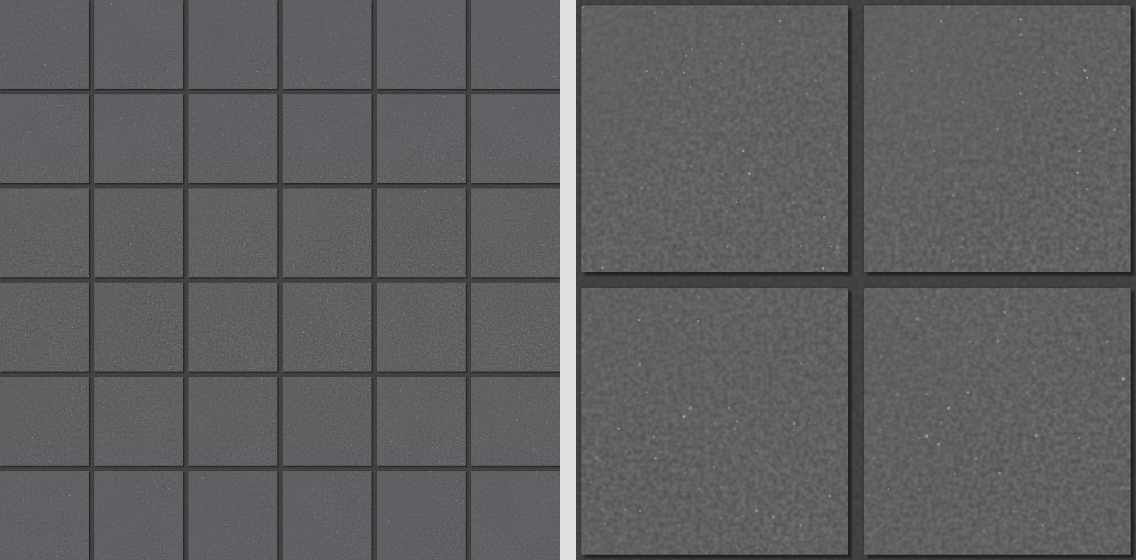
Left, the full canvas; right, a detail of the centre.
Write a Shadertoy shader that draws this texture.

```glsl
// Square grey stone mosaic, six by six, set in dark recessed grout.
// Each tile is a box distance with an offset shadow falling right and down;
// gradient noise gives the grain, and jittered dots give the mineral specks.

const float TILES = 6.0;
const float GAP = 0.0094;             // grout width
const float CORNER = 0.0007;          // tile corner radius
const float SHADOW_SHIFT = 0.0021;
const float SHADOW_BLUR = 0.0011;
const float GRAIN_FREQ = 370.0;
const float SPECK_FREQ = 230.0;
const float SPECK_SHARE = 0.10;       // share of cells holding a speck
const float TILE_VARIATION = 0.008;

const vec3 STONE_COOL = vec3(0.378, 0.380, 0.394);
const vec3 STONE_WARM = vec3(0.376, 0.378, 0.380);
const vec3 GROUT = vec3(0.258, 0.258, 0.256);
const vec3 SHADOW = vec3(0.135, 0.135, 0.135);
const vec3 SPECK_GOLD = vec3(0.64, 0.60, 0.49);
const vec3 SPECK_PALE = vec3(0.57, 0.60, 0.63);

vec3 hash3(vec2 p) {
    vec3 q = fract(p.xyx * vec3(0.1031, 0.1030, 0.0973));
    q += dot(q, q.yxz + 33.33);
    return fract((q.xxy + q.yzz) * q.zyx);
}

float cornerSlope(vec2 cell, vec2 corner, vec2 f) {
    float angle = 6.2832 * hash3(cell + corner).x;
    return dot(vec2(cos(angle), sin(angle)), f - corner);
}

float gradientNoise(vec2 p) {
    vec2 cell = floor(p), f = fract(p);
    vec2 u = f * f * f * (f * (f * 6.0 - 15.0) + 10.0);
    float low = mix(cornerSlope(cell, vec2(0, 0), f), cornerSlope(cell, vec2(1, 0), f), u.x);
    float high = mix(cornerSlope(cell, vec2(0, 1), f), cornerSlope(cell, vec2(1, 1), f), u.x);
    return mix(low, high, u.y);
}

float boxDistance(vec2 p, float halfSize, float radius) {
    vec2 d = abs(p) - halfSize + radius;
    return length(max(d, 0.0)) + min(max(d.x, d.y), 0.0) - radius;
}

// Grain at two scales, in units of brightness
float grain(vec2 uv) {
    return 0.060 * gradientNoise(uv * GRAIN_FREQ + 0.37)
         + 0.036 * gradientNoise(uv * GRAIN_FREQ * 0.53 + 71.7);
}

// Blends one jittered dot per chosen cell over the stone
vec3 addSpecks(vec3 stone, vec2 uv, float density, float px) {
    vec2 p = uv * SPECK_FREQ;
    vec3 place = hash3(floor(p) + 17.0);
    vec3 kind = hash3(floor(p) + 211.0);
    float radius = mix(0.10, 0.26, kind.x * kind.x);
    float soft = 0.5 * px * SPECK_FREQ;
    float dist = length(fract(p) - mix(vec2(0.3), vec2(0.7), place.xy));
    float dot1 = 1.0 - smoothstep(radius - soft, radius + soft, dist);
    float present = step(place.z, SPECK_SHARE * density);
    float strength = mix(0.25, 1.0, pow(kind.y, 5.0));
    return mix(stone, mix(SPECK_PALE, SPECK_GOLD, kind.z), dot1 * present * strength);
}

void mainImage(out vec4 fragColor, in vec2 fragCoord) {
    vec2 uv = fragCoord / iResolution.xy;
    float px = 1.0 / min(iResolution.x, iResolution.y);

    // Grid: tiles touch the canvas border, gaps lie only between them
    float pitch = (1.0 + GAP) / TILES;
    vec2 grid = (uv + 0.5 * GAP) / pitch;
    vec2 local = (fract(grid) - 0.5) * pitch;
    float halfTile = 0.5 * (pitch - GAP);
    vec3 tileRandom = hash3(floor(grid) + 5.0);

    // Coarser wear in the middle rows and toward each lower right corner
    float middle = exp(-pow((uv.y - 0.46) / 0.24, 2.0));
    float slant = (local.x - local.y) / pitch;
    float wear = clamp(0.65 + 0.5 * middle + 0.25 * slant
                       + 0.3 * gradientNoise(uv * 9.0), 0.4, 1.4);

    // Stone
    float fineGrain = grain(uv);
    vec3 stone = mix(STONE_COOL, STONE_WARM, middle);
    stone += TILE_VARIATION * (tileRandom.x - 0.5) + 0.008 * gradientNoise(uv * 14.0 + 3.0);
    stone += fineGrain * wear;
    stone = addSpecks(stone, uv, wear, px);

    // Grout with the tile's cast shadow
    vec2 shift = SHADOW_SHIFT * vec2(1.0, -1.0);
    float shadowDist = boxDistance(local - shift, halfTile, CORNER);
    float blur = SHADOW_BLUR + 0.5 * px;
    float shade = 1.0 - smoothstep(-blur, blur, shadowDist);
    vec3 grout = mix(GROUT + 0.5 * fineGrain, SHADOW, shade);

    // Tile over grout, with a faint contact line on every side
    float tileDist = boxDistance(local, halfTile, CORNER);
    grout *= 1.0 - 0.14 * (1.0 - smoothstep(0.0, 0.0016, tileDist));
    float cover = 1.0 - smoothstep(-0.6 * px, 0.6 * px, tileDist);
    fragColor = vec4(mix(grout, stone, cover), 1.0);
}
```
